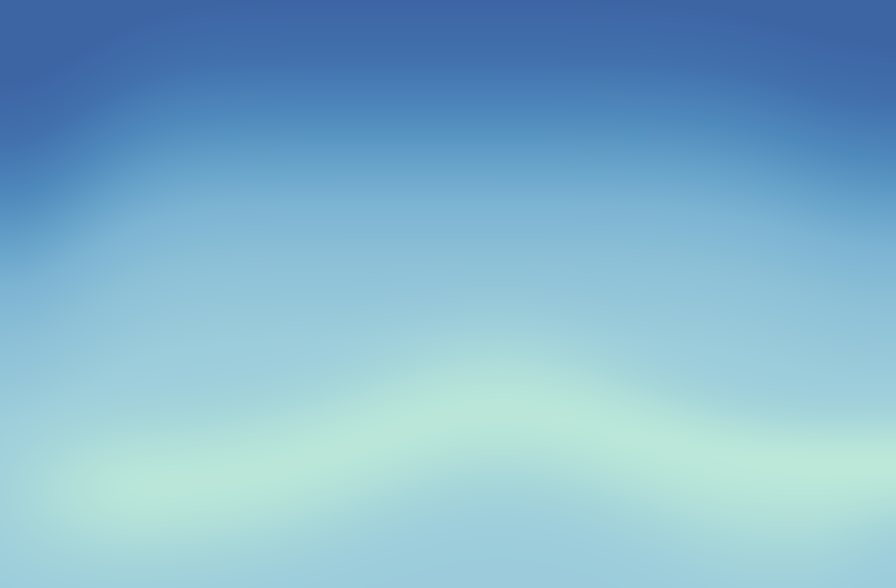
Give the GLSL for this background, as a WebGL 1 fragment shader.

```glsl
precision highp float;
// A soft sky: deep blue at the top, pale blue below, with a curved mint glow.
// The sky is a ramp of colour stops over depth, bent down towards both sides;
// the glow is a Gaussian band around an arched centre line.

uniform vec2 u_resolution;

// Sky colours, from top to bottom
const vec3 DEEP_BLUE  = vec3(0.240, 0.395, 0.645);
const vec3 ROYAL_BLUE = vec3(0.257, 0.442, 0.680);
const vec3 MID_BLUE   = vec3(0.314, 0.545, 0.740);
const vec3 SOFT_BLUE  = vec3(0.392, 0.627, 0.784);
const vec3 LIGHT_BLUE = vec3(0.490, 0.706, 0.827);
const vec3 PALE_BLUE  = vec3(0.555, 0.758, 0.842);
const vec3 HAZE_BLUE  = vec3(0.610, 0.800, 0.858);
const vec3 MINT       = vec3(0.733, 0.910, 0.850);

// How far the dark sky sinks at each side, and how wide that reaches
const float LEFT_SINK   = 0.14;
const float LEFT_REACH  = 0.13;
const float RIGHT_SINK  = 0.075;
const float RIGHT_REACH = 0.16;

// Glow band: centre line and extent
const float GLOW_BASE   = 0.165;
const float GLOW_SLOPE  = 0.045;
const float ARCH_HEIGHT = 0.11;
const float ARCH_CENTRE = 0.55;
const float ARCH_WIDTH  = 0.20;
const float GLOW_ABOVE  = 0.115;
const float GLOW_BELOW  = 0.125;

float bell(float offset, float width) {
  float t = offset / width;
  return exp(-t * t);
}

float ramp(float from, float to, float value) {
  return clamp((value - from) / (to - from), 0.0, 1.0);
}

vec3 skyColour(float depth) {
  vec3 colour = mix(DEEP_BLUE, ROYAL_BLUE, ramp(0.00, 0.10, depth));
  colour = mix(colour, MID_BLUE, ramp(0.10, 0.20, depth));
  colour = mix(colour, SOFT_BLUE, ramp(0.20, 0.27, depth));
  colour = mix(colour, LIGHT_BLUE, ramp(0.27, 0.35, depth));
  colour = mix(colour, PALE_BLUE, ramp(0.35, 0.45, depth));
  return mix(colour, HAZE_BLUE, ramp(0.45, 0.58, depth));
}

float glowAmount(vec2 uv) {
  float arch = bell(uv.x - ARCH_CENTRE, ARCH_WIDTH);
  float centre = GLOW_BASE + GLOW_SLOPE * uv.x + ARCH_HEIGHT * arch;
  float rightSide = smoothstep(0.55, 0.95, uv.x);
  float above = GLOW_ABOVE - 0.035 * rightSide;
  // The lower edge swells near the right, then tapers at the border
  float below = GLOW_BELOW + 0.025 * bell(uv.x - 0.84, 0.12)
              - 0.025 * smoothstep(0.90, 1.0, uv.x);
  float offset = uv.y - centre;
  float band = bell(offset, offset > 0.0 ? above : below);
  float fade = smoothstep(-0.08, 0.17, uv.x);
  return band * fade * (0.94 + 0.06 * rightSide);
}

void main() {
  vec2 uv = gl_FragCoord.xy / u_resolution;

  // Sky, sinking along the sides
  float sink = LEFT_SINK * bell(uv.x, LEFT_REACH)
             + RIGHT_SINK * bell(1.0 - uv.x, RIGHT_REACH);
  vec3 colour = skyColour(1.0 - uv.y - sink);

  // Mint glow
  colour = mix(colour, MINT, glowAmount(uv));
  gl_FragColor = vec4(colour, 1.0);
}
```
